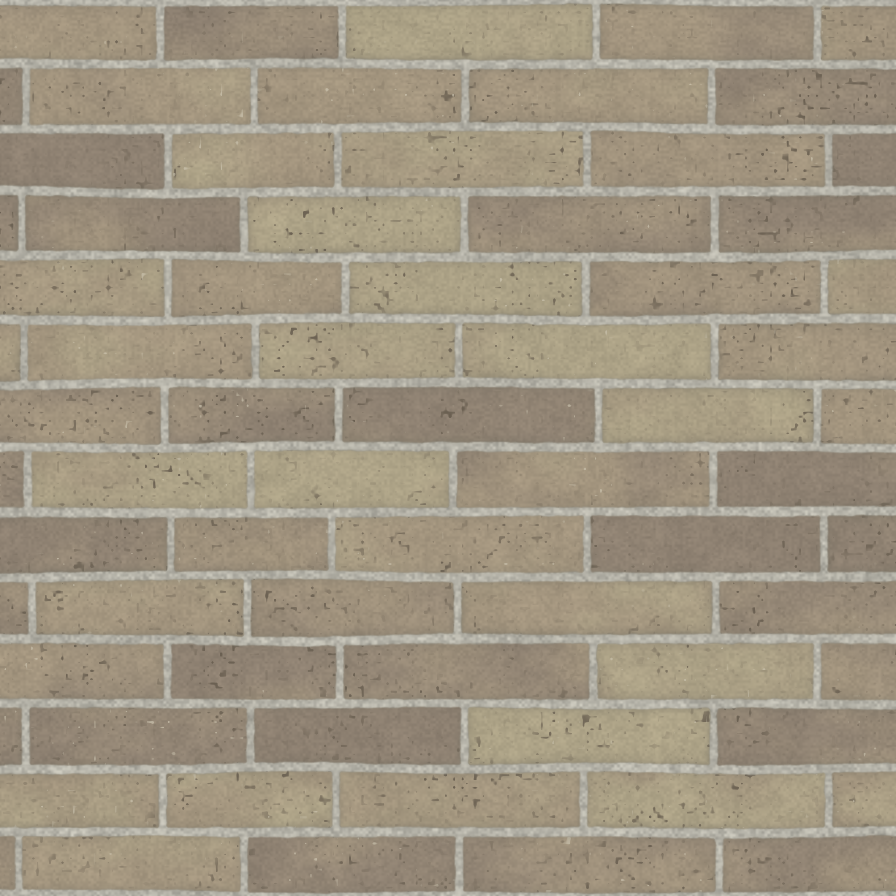
This texture is drawn by a Shadertoy shader. Its source:

```glsl
// Weathered tan brick wall: 14 courses of four bricks, alternating two joint layouts.
// Each brick is a rough rounded box with its own tone, cloudy stains, pores and
// dark rims, set in pale sandy mortar.

const float COURSES = 14.0;
const vec4 JOINTS_A = vec4(0.028, 0.281, 0.512, 0.797);  // even courses from the bottom
const vec4 JOINTS_B = vec4(0.184, 0.379, 0.660, 0.921);  // odd courses
const float JOINT_JITTER = 0.018;
const float BED_WIDTH = 0.0105;    // horizontal mortar
const float HEAD_WIDTH = 0.0088;   // vertical mortar
const float CORNER = 0.0025;
const float ROUGHNESS = 0.0026;
const float BED_WAVE = 0.0045;
const float SOFTNESS = 0.0009;

const vec3 BROWN = vec3(0.560, 0.508, 0.448);
const vec3 TAN = vec3(0.642, 0.586, 0.497);
const vec3 STRAW = vec3(0.680, 0.640, 0.530);
const vec3 PORE = vec3(0.400, 0.360, 0.305);
const vec3 CHIP = vec3(0.800, 0.770, 0.690);
const vec3 MORTAR = vec3(0.715, 0.706, 0.665);
const vec3 GRIME = vec3(0.460, 0.440, 0.385);

float hash(vec2 p) {
    return fract(sin(dot(p, vec2(127.1, 311.7))) * 43758.5453);
}

float noise(vec2 p) {
    vec2 i = floor(p), f = fract(p);
    f = f * f * (3.0 - 2.0 * f);
    return mix(mix(hash(i), hash(i + vec2(1, 0)), f.x),
               mix(hash(i + vec2(0, 1)), hash(i + vec2(1, 1)), f.x), f.y);
}

float fbm(vec2 p) {
    float sum = 0.0, amp = 0.533;
    for (int i = 0; i < 4; i++) {
        sum += amp * noise(p);
        p = p * 2.03 + 17.3;
        amp *= 0.5;
    }
    return sum;
}

float roundedBox(vec2 p, vec2 halfSize, float radius) {
    vec2 q = abs(p) - halfSize + radius;
    return length(max(q, 0.0)) + min(max(q.x, q.y), 0.0) - radius;
}

// Returns the left and right joint of the brick at x, and the brick's index.
vec3 findBrick(float x, float course) {
    vec4 joints = mod(course, 2.0) < 0.5 ? JOINTS_A : JOINTS_B;
    vec3 span = vec3(-1.0, 2.0, 0.0);
    for (int k = -1; k <= 4; k++) {
        int slot = (k + 4) % 4;
        float wrap = floor(float(k) / 4.0);
        float jitter = hash(vec2(float(slot) + 3.7, course + 1.3)) - 0.5;
        float joint = joints[slot] + wrap + JOINT_JITTER * jitter;
        if (joint <= x) {
            span.x = joint;
            span.z = float(slot);
        } else {
            span.y = min(span.y, joint);
        }
    }
    return span;
}

vec3 brickColor(vec2 uv, vec2 id, float dist, float lower) {
    float seed = hash(id + 5.1);
    float cloud = fbm(uv * vec2(9.0, 14.0) + id * 13.7);
    float tone = clamp(seed + 0.8 * (cloud - 0.5), 0.0, 1.0);
    vec3 color = mix(BROWN, TAN, smoothstep(0.0, 0.5, tone));
    color = mix(color, STRAW, smoothstep(0.5, 0.95, tone));

    // Fine grain and faint smudges
    color *= 1.0 + 0.09 * (noise(uv * 330.0) - 0.5) + 0.10 * (fbm(uv * 45.0) - 0.5);

    // Dark pores gather in patches; pale chips are rare
    float patches = fbm(uv * 16.0 + id * 7.9);
    float pores = smoothstep(0.76, 0.94, noise(uv * 215.0 + 31.0));
    color = mix(color, PORE, pores * (0.15 + 0.75 * smoothstep(0.35, 0.75, patches)));
    float chips = smoothstep(0.90, 0.98, noise(uv * 170.0 + 77.0));
    color = mix(color, CHIP, 0.7 * chips * smoothstep(0.45, 0.65, cloud));

    // Dirty rim, heavier along the lower edge and on some bricks
    float rim = exp(dist / 0.0045) * (0.14 + 0.22 * hash(id + 9.4) + 0.12 * lower);
    return mix(color, GRIME, rim * (0.5 + patches));
}

vec3 mortarColor(vec2 uv, float dist) {
    float sand = noise(uv * 310.0 + 11.0) + 0.6 * noise(uv * 160.0) - 0.8;
    vec3 color = MORTAR * (1.0 + 0.19 * sand + 0.10 * (fbm(uv * 24.0) - 0.5));
    float contact = exp(-max(dist, 0.0) / 0.0013);
    return mix(color, GRIME, 0.38 * contact * fbm(uv * 60.0 + 4.0) * 1.5);
}

void mainImage(out vec4 fragColor, in vec2 fragCoord) {
    vec2 uv = fragCoord / iResolution.xy;

    // Courses with slightly wavy beds
    float wave = BED_WAVE * (noise(uv * vec2(6.0, 20.0) + 8.0) - 0.5);
    float y = (uv.y + wave) * COURSES;
    float course = mod(floor(y), COURSES);
    vec3 span = findBrick(uv.x, course);
    vec2 id = vec2(span.z, course);

    // Brick outline with a ragged edge
    vec2 center = vec2(uv.x - 0.5 * (span.x + span.y), (fract(y) - 0.5) / COURSES);
    vec2 halfSize = 0.5 * vec2(span.y - span.x - HEAD_WIDTH, 1.0 / COURSES - BED_WIDTH);
    float dist = roundedBox(center, halfSize, CORNER);
    dist += ROUGHNESS * (fbm(uv * 75.0 + 2.0) - 0.5);

    float lower = smoothstep(0.2, -0.9, center.y / halfSize.y);
    float edge = SOFTNESS + 0.5 / iResolution.y;
    float mortar = smoothstep(-edge, edge, dist);
    vec3 color = mix(brickColor(uv, id, min(dist, 0.0), lower), mortarColor(uv, dist), mortar);
    fragColor = vec4(color, 1.0);
}
```
